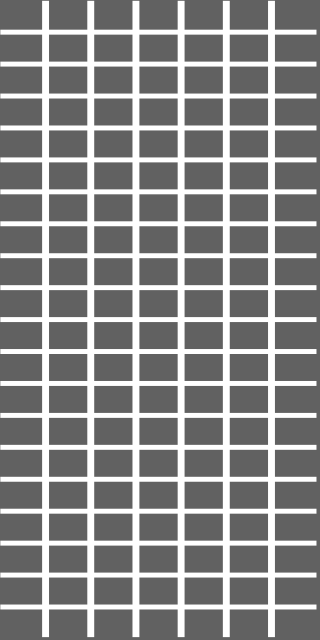
Write a Shadertoy shader that draws this pattern.

```glsl
// White grid of six upright and nineteen level bars on flat dark grey.

// Lengths are in canvas widths, measured from the top left.
#define BAR_COUNT vec2(6.0, 19.0)
#define FIRST_BAR vec2(0.1424, 0.1005)
#define PITCH vec2(0.1412, 0.0998)
#define BAR_WIDTH vec2(0.0216, 0.0155)
#define GRID_START vec2(0.001, 0.0025)
#define GRID_END vec2(0.989, 1.991)
#define GROUND_COLOR vec3(0.38)
#define BAR_COLOR vec3(1.0)

// Distance to the nearest bar centre on each axis, limited to the bar count.
vec2 nearestBar(vec2 p) {
    vec2 index = clamp(round((p - FIRST_BAR) / PITCH), vec2(0.0), BAR_COUNT - 1.0);
    return abs(p - FIRST_BAR - index * PITCH);
}

// Signed distance, negative inside, turned into smooth coverage.
vec2 coverage(vec2 signedDistance, vec2 pixel) {
    return clamp(0.5 - signedDistance / pixel, 0.0, 1.0);
}

void mainImage(out vec4 fragColor, in vec2 fragCoord) {
    vec2 canvas = vec2(1.0, 2.0);
    vec2 pixel = canvas / iResolution.xy;
    vec2 p = fragCoord * pixel;
    p.y = canvas.y - p.y;

    // Bars, x for upright and y for level
    vec2 bars = coverage(nearestBar(p) - 0.5 * BAR_WIDTH, pixel);

    // Each bar stops just short of the canvas edge
    vec2 extent = coverage(max(GRID_START - p, p - GRID_END), pixel);
    bars *= extent.yx;

    // Union of both directions
    float grid = 1.0 - (1.0 - bars.x) * (1.0 - bars.y);
    fragColor = vec4(mix(GROUND_COLOR, BAR_COLOR, grid), 1.0);
}
```
